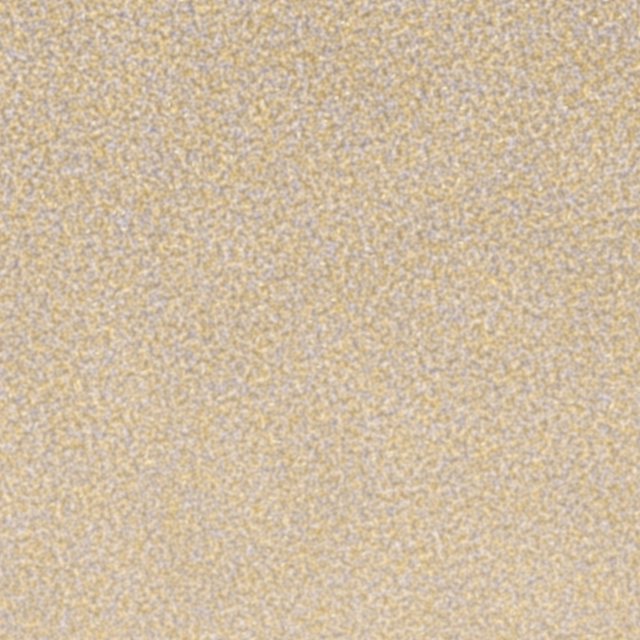
Give the GLSL for this texture, as a three.js fragment shader.

```glsl
// Fine sandy paper: soft beige grain with warm and grey-lilac tints.
// Rotated layers of gradient noise set light and tint separately;
// small tilted flecks add sparse glints and pits, calmer toward the bottom.

varying vec2 vUv;

const vec3 SAND = vec3(0.822, 0.746, 0.642);
const vec3 LIGHT_AXIS = vec3(0.98, 1.0, 1.0);
const vec3 WARM_AXIS = vec3(0.040, 0.002, -0.125);
const vec3 GLINT = vec3(0.98, 0.94, 0.82);
const vec3 PIT = vec3(0.64, 0.55, 0.44);

const float GRAIN_SCALE = 92.0;    // noise cells across the canvas
const float FINE_SCALE = 148.0;
const float TINT_SCALE = 66.0;
const float BLOTCH_SCALE = 23.0;
const float CLOUD_SCALE = 6.0;
const float FLECK_SCALE = 96.0;

const float GRAIN_LIGHT = 0.145;
const float FINE_LIGHT = 0.135;
const float CLOUD_LIGHT = 0.022;
const float CONTRAST_TOP = 1.14;
const float CONTRAST_BOTTOM = 0.82;
const float SHADE_TOP = -0.020;
const float SHADE_BOTTOM = 0.014;

const float GLINT_SHARE = 0.035;   // share of cells that hold a fleck
const float PIT_SHARE = 0.030;
const float FLECK_LENGTH = 0.52;   // in fleck cells
const float FLECK_WIDTH = 0.34;
const float TAU = 6.28318;

vec2 hash2(vec2 p) {
  vec3 q = fract(p.xyx * vec3(0.1031, 0.1030, 0.0973));
  q += dot(q, q.yzx + 33.33);
  return fract((q.xx + q.yz) * q.zy);
}

vec2 rotate(vec2 p, float angle) {
  float c = cos(angle);
  float s = sin(angle);
  return vec2(c * p.x - s * p.y, s * p.x + c * p.y);
}

float cornerSlope(vec2 cell, vec2 offset) {
  float angle = TAU * hash2(cell).x;
  return dot(vec2(cos(angle), sin(angle)), offset);
}

float gradientNoise(vec2 p) {
  vec2 i = floor(p);
  vec2 f = fract(p);
  vec2 u = f * f * f * (f * (f * 6.0 - 15.0) + 10.0);
  vec2 e = vec2(1.0, 0.0);
  float low = mix(cornerSlope(i, f), cornerSlope(i + e.xy, f - e.xy), u.x);
  float high = mix(cornerSlope(i + e.yx, f - e.yx),
                   cornerSlope(i + e.xx, f - e.xx), u.x);
  return mix(low, high, u.y);
}

// Each layer has its own tilt and offset, so the lattices never line up.
float layer(vec2 uv, float scale, float seed) {
  return gradientNoise(rotate(uv * scale, 0.4 + seed) + 300.0 + 37.0 * seed);
}

// Coverage of glints (x) and pits (y): soft tilted ellipses in jittered cells.
vec2 flecks(vec2 uv) {
  vec2 p = rotate(uv, 0.3) * FLECK_SCALE + 200.0;
  vec2 home = floor(p);
  vec2 cover = vec2(0.0);
  for (int y = -1; y <= 1; y++) {
    for (int x = -1; x <= 1; x++) {
      vec2 cell = home + vec2(float(x), float(y));
      vec2 kind = hash2(cell + 71.0);
      vec2 center = cell + 0.2 + 0.6 * hash2(cell);
      vec2 d = rotate(p - center, kind.y * TAU);
      float r = length(d / vec2(FLECK_LENGTH, FLECK_WIDTH));
      float body = (1.0 - smoothstep(0.1, 1.25, r)) * (0.55 + 0.45 * kind.y);
      float isGlint = step(kind.x, GLINT_SHARE);
      float isPit = step(1.0 - PIT_SHARE, kind.x);
      cover = max(cover, body * vec2(isGlint, isPit));
    }
  }
  return cover;
}

void main() {
  float contrast = mix(CONTRAST_BOTTOM, CONTRAST_TOP, vUv.y);

  // Light and dark grains
  float grain = GRAIN_LIGHT * layer(vUv, GRAIN_SCALE, 1.0)
              + FINE_LIGHT * layer(vUv, FINE_SCALE, 2.3);
  float shade = mix(SHADE_BOTTOM, SHADE_TOP, smoothstep(0.0, 1.0, vUv.y))
              + CLOUD_LIGHT * layer(vUv, CLOUD_SCALE, 3.1);

  // Softer tint, from ochre to grey-lilac
  float tint = layer(vUv, TINT_SCALE, 4.7)
             + 0.55 * layer(vUv, BLOTCH_SCALE, 5.9)
             + 0.40 * layer(vUv, GRAIN_SCALE, 7.2);

  vec3 color = SAND + LIGHT_AXIS * (grain * contrast + shade);
  color += WARM_AXIS * tint * contrast;

  // Sparse flecks
  vec2 cover = flecks(vUv) * contrast;
  color = mix(color, PIT, 0.42 * cover.y);
  color = mix(color, GLINT, 0.75 * cover.x);

  gl_FragColor = vec4(clamp(color, 0.0, 1.0), 1.0);
}
```
